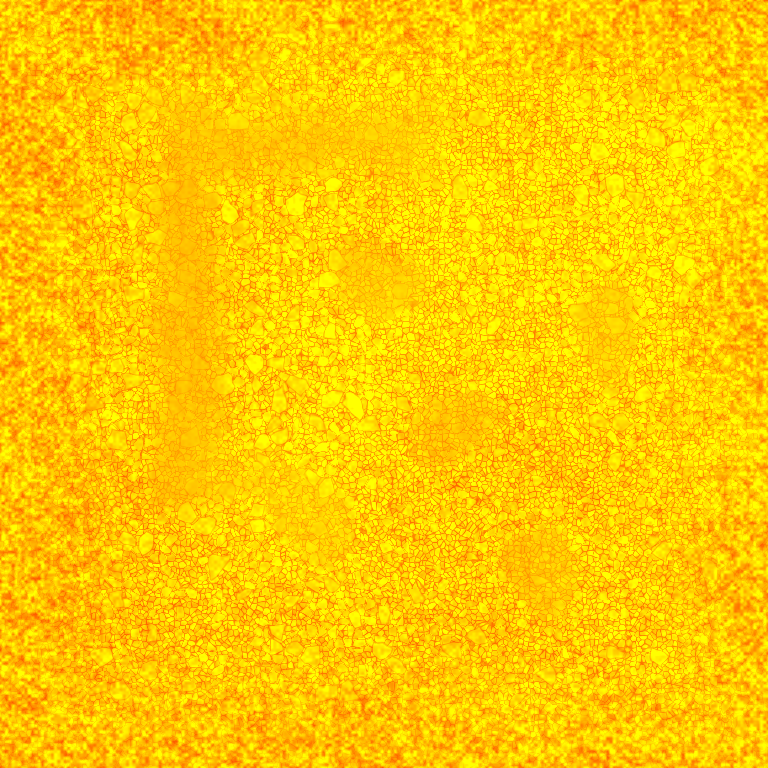
Reproduce this texture procedurally as a WebGL 1 fragment shader.

```glsl
precision highp float;

// Dry gravel in yellow and orange: three sizes of Voronoi stones over fine grit,
// with soft worn patches where the relief fades and a finer, darker outer margin.
// All layers add up to one tone, which a colour ramp turns into the final hue.

uniform vec2 u_resolution;

const float CREVICE = -0.27;

float hash(vec2 p) {
  return fract(sin(dot(p, vec2(127.1, 311.7))) * 43758.55);
}

vec2 hash2(vec2 p) {
  return vec2(hash(p), hash(p + 57.3));
}

float noise(vec2 p) {
  vec2 cell = floor(p);
  vec2 f = fract(p);
  f = f * f * (3.0 - 2.0 * f);
  float low = mix(hash(cell), hash(cell + vec2(1.0, 0.0)), f.x);
  float high = mix(hash(cell + vec2(0.0, 1.0)), hash(cell + vec2(1.0, 1.0)), f.x);
  return mix(low, high, f.y);
}

float fbm(vec2 p) {
  float sum = 0.0;
  float weight = 0.5;
  for (int i = 0; i < 4; i++) {
    sum += weight * noise(p);
    p = p * 2.03 + 17.1;
    weight *= 0.5;
  }
  return sum / 0.9375;
}

// Returns the gap to the neighbouring stone and two random values of the stone.
vec3 stoneCell(vec2 p, float seed) {
  vec2 base = floor(p);
  vec2 nearestId = base;
  float nearest = 8.0;
  float second = 8.0;
  for (int y = -1; y <= 1; y++) {
    for (int x = -1; x <= 1; x++) {
      vec2 id = base + vec2(float(x), float(y));
      float d = length(id + 0.05 + 0.9 * hash2(id + seed) - p);
      if (d < nearest) {
        second = nearest;
        nearest = d;
        nearestId = id;
      } else {
        second = min(second, d);
      }
    }
  }
  return vec3(second - nearest, hash2(nearestId + seed + 31.7));
}

// Lays scattered stones with dark rims over the tone below them.
float layStones(float tone, vec2 p, float seed, float density) {
  vec3 stone = stoneCell(p, seed);
  float present = step(stone.y, density);
  float rim = smoothstep(0.02, 0.14, stone.x);
  float body = smoothstep(0.13, 0.25, stone.x);
  float face = 0.03 + 0.14 * stone.z + 0.06 * (noise(p * 3.0) - 0.5);
  tone = mix(tone, CREVICE, 0.6 * rim * present);
  return mix(tone, face, body * present);
}

float softBox(vec2 p, vec2 center, vec2 halfSize, float blur) {
  vec2 d = abs(p - center) - halfSize;
  float dist = length(max(d, 0.0)) + min(max(d.x, d.y), 0.0);
  return 1.0 - smoothstep(-blur, blur, dist);
}

// Worn areas: an angular band and a few scattered ovals.
float wornMask(vec2 p) {
  vec2 q = p + 0.06 * (vec2(fbm(p * 14.0), fbm(p * 14.0 + 40.0)) - 0.5);
  float mask = softBox(q, vec2(0.24, 0.58), vec2(0.04, 0.24), 0.03);
  mask = max(mask, softBox(q, vec2(0.39, 0.82), vec2(0.18, 0.045), 0.045));
  mask = max(mask, 0.8 * softBox(q, vec2(0.29, 0.37), vec2(0.08, 0.03), 0.035));
  for (int i = 0; i < 5; i++) {
    float n = float(i);
    vec2 center = vec2(0.4 + 0.1 * n, 0.18 + 0.5 * fract(n * 0.618 + 0.3));
    vec2 radius = 0.045 + 0.025 * hash2(vec2(n, 4.0));
    float oval = 1.0 - smoothstep(0.65, 1.2, length((q - center) / radius));
    mask = max(mask, oval * (0.75 + 0.25 * hash(vec2(n, 9.0))));
  }
  return mask;
}

vec3 gravelColour(float tone) {
  return vec3(1.0, clamp(tone, 0.36, 1.0), 0.0);
}

void main() {
  vec2 p = gl_FragCoord.xy / u_resolution;
  vec2 rough = p + 0.005 * (vec2(noise(p * 90.0), noise(p * 90.0 + 23.0)) - 0.5);
  float broad = fbm(p * 5.0 + 3.0) - 0.5;
  float cluster = smoothstep(0.42, 0.7, fbm(p * 6.0 + 50.0));
  float edgeDistance = min(min(p.x, 1.0 - p.x), min(p.y, 1.0 - p.y));
  float margin = 1.0 - smoothstep(0.01, 0.17, edgeDistance + 0.12 * broad);

  // Grit and stones, from the finest to the largest
  float grain = 0.65 * noise(p * 235.0) + 0.35 * noise(p * 110.0 + 9.0) - 0.5;
  vec3 grit = stoneCell(rough * 145.0, 3.0);
  float relief = mix(CREVICE, -0.01 + 0.2 * grit.z, smoothstep(0.02, 0.28, grit.x));
  relief = layStones(relief, rough * 82.0, 11.0, 0.2 + 0.35 * cluster);
  relief = layStones(relief, rough * 43.0, 27.0, 0.02 + 0.24 * cluster);
  relief += 0.32 * grain;
  relief = mix(relief, 0.95 * grain - 0.03, 0.75 * margin);

  // Worn patches flatten the relief and settle on an even amber
  float worn = wornMask(p);
  float ground = 0.835 + 0.18 * broad - 0.05 * margin;
  float amber = 0.775 + 0.22 * broad;
  float tone = mix(ground + relief, amber + 0.3 * relief, 0.88 * worn);
  gl_FragColor = vec4(gravelColour(tone), 1.0);
}
```
